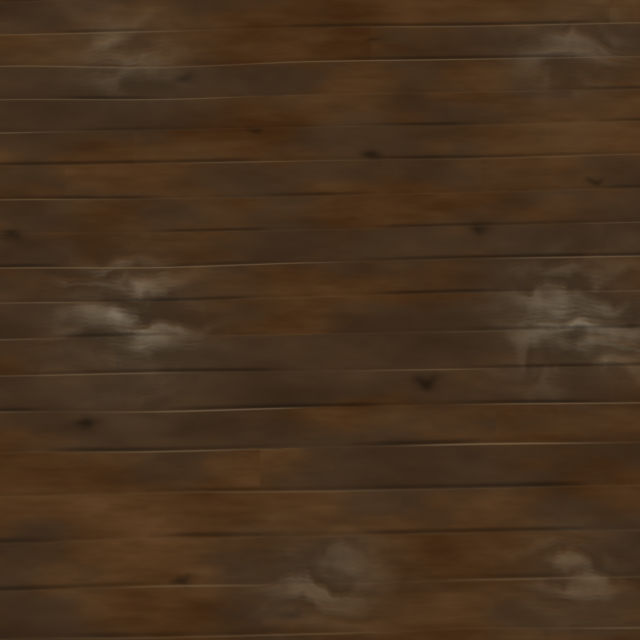
Give the GLSL for this texture, as a Shadertoy shader.

```glsl
const float PLANKS = 17.0;
const float PI = 3.14159;
const vec3 WARM_DARK = vec3(0.245, 0.15, 0.07);
const vec3 WARM_LIGHT = vec3(0.355, 0.246, 0.145);
const vec3 GREY_STAIN = vec3(0.238, 0.176, 0.118);
const vec3 SEAM_LIGHT = vec3(0.45, 0.37, 0.27);
const vec3 HAZE = vec3(0.37, 0.305, 0.23);
const vec3 SHEEN = vec3(0.54, 0.49, 0.41);

float hash(vec2 p) {
    vec3 q = fract(vec3(p.xyx) * 0.1031);
    q += dot(q, q.yzx + 33.33);
    return fract((q.x + q.y) * q.z);
}

float noise(vec2 p) {
    vec2 i = floor(p), f = fract(p);
    f = f * f * (3.0 - 2.0 * f);
    float low = mix(hash(i), hash(i + vec2(1, 0)), f.x);
    float high = mix(hash(i + vec2(0, 1)), hash(i + vec2(1, 1)), f.x);
    return mix(low, high, f.y);
}

float fbm(vec2 p) {
    float sum = 0.0, amp = 0.5;
    for (int i = 0; i < 5; i++) {
        sum += amp * noise(p);
        p = p * 2.03 + vec2(17.3, 9.1);
        amp *= 0.5;
    }
    return sum / 0.97;
}

float spot(vec2 p, vec2 center, vec2 radius) {
    vec2 d = (p - center) / radius;
    return exp(-dot(d, d));
}

// Plank coordinate: slightly tilted, with wider boards toward the bottom
float plankRow(vec2 p) {
    float t = p.y + 0.018 * p.x + 0.008 * (noise(vec2(p.x * 4.0, p.y * 9.0)) - 0.5);
    return PLANKS * (t + 0.06 * sin(PI * pow(clamp(t, 0.0, 1.0), 1.3)));
}

// Stained wood: clouds flow across the boards, each board shifts them slightly
vec3 woodColor(vec2 p, float row) {
    float id = floor(row);
    float board = floor(p.x / 0.65 + hash(vec2(id, 4.0)));
    float tone = hash(vec2(id, board + 11.0)) - 0.5;
    vec2 shift = vec2(tone * 0.5, id * 0.2);
    float broad = fbm(p * vec2(3.0, 6.0) + 5.0);
    float cloud = fbm(p * vec2(9.0, 22.0) + shift);
    float grain = fbm(p * vec2(16.0, 130.0) + shift);
    float shade = 0.4 + 1.0 * (broad - 0.5) + 1.3 * (cloud - 0.5);
    shade += 0.4 * (grain - 0.5) + 0.16 * tone + 0.25 * (p.y - 0.5);
    vec3 color = mix(WARM_DARK, WARM_LIGHT, clamp(shade, 0.0, 1.0));
    float band = exp(-pow((p.y - 0.53) / 0.15, 2.0));
    float stain = fbm(p * vec2(5.0, 12.0) + shift + 40.0);
    float grey = smoothstep(0.42, 0.74, stain + 0.2 * band + 0.1 * tone);
    return mix(color, GREY_STAIN * (0.8 + 0.4 * cloud), 0.85 * grey);
}

// Scattered dark knots
float knots(vec2 p) {
    float sum = 0.0;
    p += 0.012 * (vec2(noise(p * 60.0), noise(p * 60.0 + 9.0)) - 0.5);
    for (int i = 0; i < 12; i++) {
        float k = float(i);
        vec2 center = vec2(hash(vec2(k, 2.7)), hash(vec2(k, 8.3)));
        float size = mix(0.4, 1.1, hash(vec2(k, 5.1)));
        sum += size * spot(p, center, size * vec2(0.021, 0.011));
    }
    return min(sum, 1.0);
}

// Soft light pools: two columns by three rows, brightest in the middle
float lightPools(vec2 p) {
    float sum = 0.0;
    p += 0.05 * (vec2(fbm(p * 9.0), fbm(p * 9.0 + 20.0)) - 0.5);
    for (int i = 0; i < 6; i++) {
        int level = i / 2;
        float x = i % 2 == 1 ? 0.9 : (level == 2 ? 0.51 : 0.2);
        vec2 center = vec2(x, 0.09 + 0.41 * float(level));
        float power = level == 1 ? 1.0 : 0.68;
        vec2 radius = level == 1 ? vec2(0.135, 0.115) : vec2(0.115, 0.085);
        sum += power * spot(p, center, radius);
    }
    return sum;
}

// Worn ripples that break up the reflected light
float ripples(vec2 p) {
    float bend = fbm(p * vec2(9.0, 14.0));
    float wave = noise(vec2(p.x * 12.0 + bend * 2.0, p.y * 70.0 + bend * 9.0));
    float fine = fbm(p * vec2(28.0, 120.0) + bend * 3.0);
    return smoothstep(0.3, 0.85, 0.55 * wave + 0.45 * fine);
}

void mainImage(out vec4 fragColor, in vec2 fragCoord) {
    vec2 p = fragCoord / iResolution.xy;
    p.y = 1.0 - p.y;
    float pixel = 1.0 / iResolution.y;
    float row = plankRow(p);
    vec3 color = woodColor(p, row);
    color *= 1.0 - 0.5 * knots(p);

    // Reflected light: a smooth haze, then rippled highlights
    float pools = lightPools(p);
    color = mix(color, HAZE, clamp(0.62 * pools, 0.0, 0.8));
    color = mix(color, SHEEN, clamp(0.85 * pools * pools * ripples(p), 0.0, 0.85));
    color *= 1.0 - 0.3 * pools * (1.0 - ripples(p + vec2(0.0, 0.007)));

    // Seams: a broken pale edge beside a faint, patchy groove
    float seam = round(row);
    float dist = (row - seam) / PLANKS;
    float width = max(0.0015, 0.7 * pixel);
    float wear = smoothstep(0.35, 0.95, noise(vec2(p.x * 4.0 + seam * 7.3, seam)));
    wear *= 0.4 + 0.6 * hash(vec2(seam, 31.0));
    float patches = smoothstep(0.35, 0.9, noise(vec2(p.x * 6.0, seam + 50.0)));
    float edge = exp(-pow(dist / width, 2.0));
    float groove = exp(-pow((dist + 0.004) / (2.2 * width), 2.0));
    color *= 1.0 - groove * (0.03 + 0.25 * patches);
    color = mix(color, SEAM_LIGHT, edge * (0.07 + 0.75 * wear));

    fragColor = vec4(color, 1.0);
}
```
